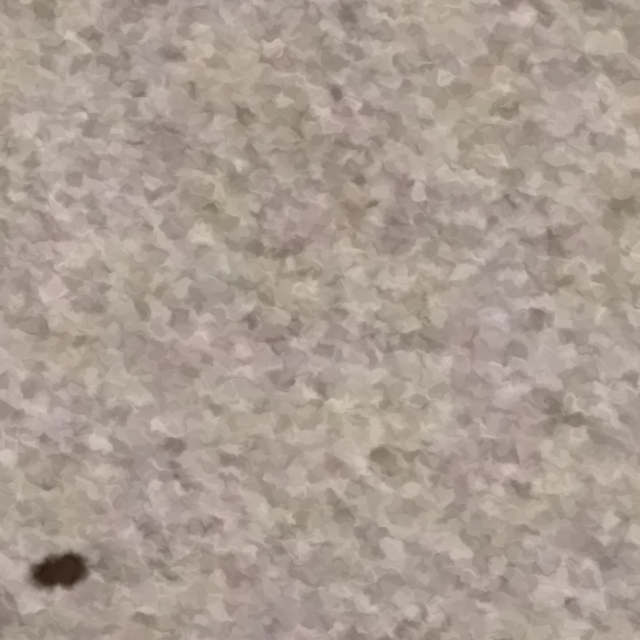
Reproduce this texture procedurally as a Shadertoy shader.

```glsl
// Soft mottled beige-grey stone with fine irregular flakes and one dark stain.
#define BASE_COLOR vec3(0.673, 0.619, 0.579)
#define STAIN_COLOR vec3(0.21, 0.145, 0.10)
#define STAIN_CENTER vec2(0.093, 0.107)
#define STAIN_RADII vec2(0.056, 0.031)
#define FLAKE_SCALE 40.0
#define FLAKE_CONTRAST 0.14
#define FINE_CONTRAST 0.08
#define DARK_DEPTH 0.085
#define LIGHT_GAIN 0.055
#define CLOUD_CONTRAST 0.05
#define TINT_STRENGTH 0.035

float hash(vec2 p) {
    vec3 q = fract(p.xyx * 0.1031);
    q += dot(q, q.yzx + 33.33);
    return fract((q.x + q.y) * q.z);
}

float noise(vec2 p) {
    vec2 cell = floor(p), f = fract(p);
    f = f * f * (3.0 - 2.0 * f);
    float low = mix(hash(cell), hash(cell + vec2(1, 0)), f.x);
    float high = mix(hash(cell + vec2(0, 1)), hash(cell + vec2(1, 1)), f.x);
    return mix(low, high, f.y);
}

float fbm(vec2 p) {
    float sum = 0.0, weight = 0.57;
    for (int i = 0; i < 3; i++) {
        sum += weight * noise(p);
        p = mat2(1.6, 1.2, -1.2, 1.6) * p + 17.3;
        weight *= 0.5;
    }
    return sum;
}

// Blended Voronoi cells, each with its own random tone.
float flakes(vec2 p) {
    vec2 cell = floor(p);
    float tone = 0.0, total = 0.0;
    for (int y = -1; y <= 1; y++)
    for (int x = -1; x <= 1; x++) {
        vec2 id = cell + vec2(x, y);
        vec2 site = id + vec2(hash(id + 5.2), hash(id + 71.7));
        float weight = exp(-13.0 * length(p - site));
        tone += weight * hash(id + 133.1);
        total += weight;
    }
    return tone / total;
}

void mainImage(out vec4 fragColor, in vec2 fragCoord) {
    vec2 uv = fragCoord / iResolution.y;

    // Ragged, slightly flattened grain coordinates
    vec2 warp = vec2(fbm(uv * 55.0 + 3.0), fbm(uv * 55.0 + 41.0)) - 0.5;
    vec2 grain = (uv + warp * 0.022) * vec2(0.88, 1.12);
    grain.x += 0.2 * grain.y;

    // Overlapping flakes of two sizes
    float tone = (flakes(grain * FLAKE_SCALE + 20.0) - 0.5) * FLAKE_CONTRAST;
    tone += (flakes(grain * FLAKE_SCALE * 1.9 + 90.0) - 0.5) * FINE_CONTRAST;

    // Dark flecks gather in clusters, pale chips are sparser
    float cluster = (noise(uv * 6.0 + 8.0) - 0.5) * 0.16 + (uv.x + uv.y - 1.0) * 0.03;
    float dark = smoothstep(0.58, 0.76, fbm(grain * 29.0 + 50.0) + cluster);
    float light = smoothstep(0.60, 0.78, fbm(grain * 34.0 + 150.0) - cluster * 0.5);
    tone += light * LIGHT_GAIN - dark * DARK_DEPTH;

    // Broad shading and faint warm and cool tints
    tone += (fbm(uv * 4.0 + 30.0) - 0.5) * CLOUD_CONTRAST;
    float warmth = fbm(uv * 9.0 + 60.0) - 0.5;
    float blush = fbm(uv * 11.0 + 110.0) - 0.5;
    vec3 color = BASE_COLOR + tone;
    color += TINT_STRENGTH * (warmth * vec3(0.4, 0.3, -1.4) + blush * vec3(0.5, -0.7, 0.3));

    // Stain with a blurred, uneven rim and a faint smear to its right
    vec2 offset = uv - STAIN_CENTER + warp * 0.016;
    offset.y -= 0.12 * offset.x;
    float rim = length(offset / STAIN_RADII);
    float smear = length((offset - vec2(0.035, 0.012)) / (STAIN_RADII * vec2(1.5, 1.1)));
    color *= 1.0 - 0.16 * (1.0 - smoothstep(0.3, 1.2, smear));
    color = mix(color, STAIN_COLOR + tone * 0.5, 1.0 - smoothstep(0.5, 1.15, rim));

    fragColor = vec4(clamp(color, 0.0, 1.0), 1.0);
}
```
